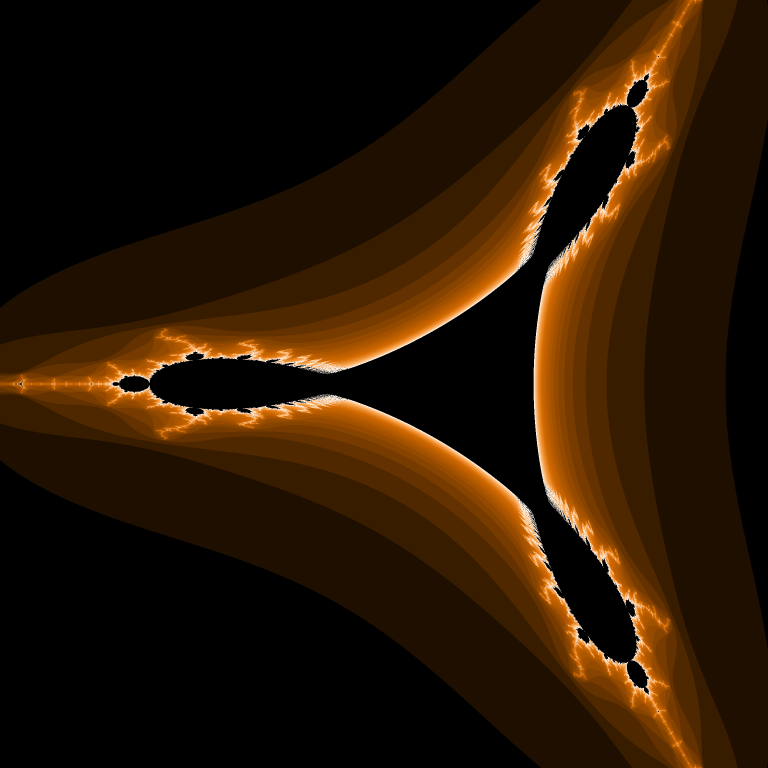
Write a WebGL 1 fragment shader that draws this background.

```glsl
precision highp float;

uniform vec2 u_resolution;

const int MAX_STEPS = 200;
const int GRID = 3;
const vec2 VIEW_CENTER = vec2(-0.334, 0.0);
const float VIEW_SIZE = 3.0;
const float ESCAPE_RADIUS = 2.0;
const vec3 ORANGE = vec3(1.0, 0.5, 0.0);
const vec3 WHITE = vec3(1.0);

// Square of the complex conjugate
vec2 conjugateSquare(vec2 z) {
  return vec2(z.x * z.x - z.y * z.y, -2.0 * z.x * z.y);
}

// Steps until the orbit escapes, or 0 if it stays bounded
float escapeSteps(vec2 c, float radius) {
  vec2 z = vec2(0.0);
  for (int i = 1; i <= MAX_STEPS; i++) {
    z = conjugateSquare(z) + c;
    if (dot(z, z) > radius * radius) return float(i);
  }
  return 0.0;
}

// Rises from 0 towards 1 once the value passes start
float saturation(float value, float start, float rate) {
  return 1.0 - exp(-rate * max(value - start, 0.0));
}

// Black to orange bands, with white only near the boundary
vec3 bandColor(float steps) {
  float glow = saturation(steps, 2.0, 0.125);
  float heat = saturation(steps, 16.0, 0.04);
  return mix(ORANGE * glow, WHITE, heat);
}

vec2 toPlane(vec2 pixel, vec2 resolution) {
  float side = min(resolution.x, resolution.y);
  return VIEW_CENTER + VIEW_SIZE * (pixel - 0.5 * resolution) / side;
}

void main() {
  // Average a grid of samples inside the pixel to smooth the edges
  vec3 color = vec3(0.0);
  for (int i = 0; i < GRID; i++) {
    for (int j = 0; j < GRID; j++) {
      vec2 offset = (vec2(float(i), float(j)) + 0.5) / float(GRID) - 0.5;
      vec2 c = toPlane(gl_FragCoord.xy + offset, u_resolution);
      color += bandColor(escapeSteps(c, ESCAPE_RADIUS));
    }
  }
  gl_FragColor = vec4(color / float(GRID * GRID), 1.0);
}
```
